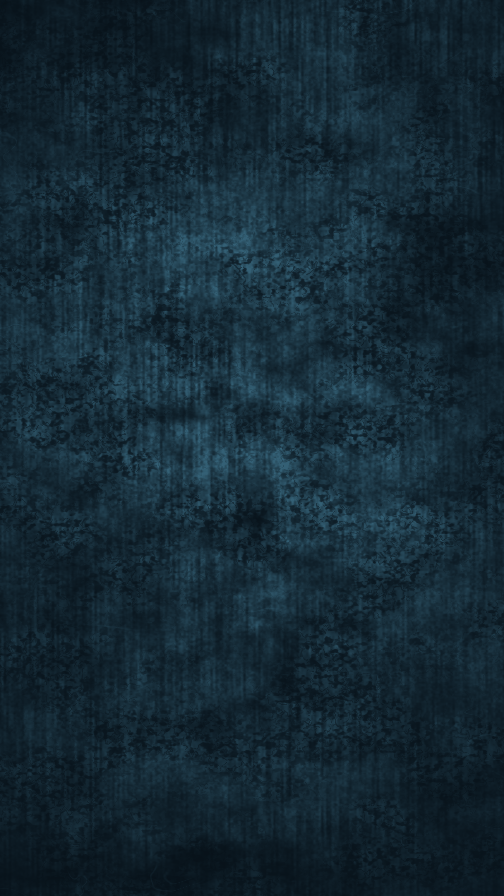
A Shadertoy shader for this texture:

```glsl
const vec3 DEEP_NAVY = vec3(0.030, 0.072, 0.103);
const vec3 WORN_TEAL = vec3(0.180, 0.336, 0.412);

float hash(vec2 cell) {
    vec3 h = fract(cell.xyx * vec3(0.1031, 0.1030, 0.0973));
    h += dot(h, h.yzx + 33.33);
    return fract((h.x + h.y) * h.z);
}

float noise(vec2 p) {
    vec2 cell = floor(p);
    vec2 f = fract(p);
    f = f * f * (3.0 - 2.0 * f);
    float low = mix(hash(cell), hash(cell + vec2(1, 0)), f.x);
    float high = mix(hash(cell + vec2(0, 1)), hash(cell + vec2(1, 1)), f.x);
    return mix(low, high, f.y);
}

float fbm(vec2 p, int octaves) {
    float sum = 0.0, total = 0.0, weight = 0.5;
    for (int i = 0; i < octaves; i++) {
        sum += weight * noise(p);
        total += weight;
        weight *= 0.55;
        p = mat2(1.6, 1.2, -1.2, 1.6) * p + 17.3;
    }
    return sum / total;
}

// Soft elliptical light that fades to the edges
float glow(vec2 uv, vec2 centre, vec2 falloff) {
    vec2 q = (uv - centre) * falloff;
    return exp(-dot(q, q));
}

// Thin lines along the mid level of a warped noise field
float creases(vec2 p, float scale, float width) {
    vec2 warp = vec2(noise(p * scale * 2.0), noise(p * scale * 2.0 + 41.0));
    float level = fbm(p * scale + warp * 0.7, 3);
    return 1.0 - smoothstep(0.0, width, abs(level - 0.5));
}

// Small dark pits and wrinkles, gathered in worn patches
float pitting(vec2 p) {
    float patches = smoothstep(0.34, 0.66, fbm(p * vec2(8.0, 13.0) + 60.0, 5));
    float pits = smoothstep(0.42, 0.74, fbm(p * vec2(105.0, 140.0), 2));
    float wrinkles = creases(p + 5.0, 58.0, 0.07);
    return max(pits, 0.7 * wrinkles) * mix(0.3, 1.0, patches);
}

// Fine vertical threads of uneven length, centred on zero
float threads(vec2 p) {
    float fine = noise(vec2(p.x * 200.0, p.y * 14.0)) - 0.5;
    float broad = noise(vec2(p.x * 85.0 + 9.0, p.y * 4.0)) - 0.5;
    float strength = 0.5 + noise(p * vec2(5.0, 4.0) + 80.0);
    return (fine + 0.3 * broad) * strength;
}

void mainImage(out vec4 fragColor, in vec2 fragCoord) {
    vec2 uv = fragCoord / iResolution.xy;
    vec2 p = fragCoord / iResolution.x;

    // Broad light and cloudy stains
    float tone = 0.06 + 0.49 * glow(uv, vec2(0.50, 0.55), vec2(1.55, 2.0));
    tone += 0.20 * glow(uv, vec2(0.52, 0.48), vec2(3.6, 5.5));
    float clouds = fbm(p * vec2(3.2, 4.6) + 23.0, 4) - 0.5;
    float blotches = fbm(p * vec2(14.0, 24.0) + 7.0, 5) - 0.5;
    tone *= max(0.15, 1.0 + 1.6 * clouds + 1.4 * blotches);

    // Worn surface, weave and grain
    float grain = noise(p * 210.0 + 31.0) - 0.5;
    tone *= 1.0 - 0.72 * pitting(p);
    tone *= 1.0 + 0.75 * threads(p) + 0.45 * grain;

    // Sparse pale creases, lying mostly flat
    float creaseArea = smoothstep(0.52, 0.68, fbm(p * vec2(4.0, 9.0) + 90.0, 3));
    tone += 0.10 * creaseArea * creases(p * vec2(0.7, 1.3), 11.0, 0.018);

    // Wider tonal range around the middle shade
    tone = 0.31 + 1.14 * (tone - 0.29);
    fragColor = vec4(mix(DEEP_NAVY, WORN_TEAL, clamp(tone, 0.0, 1.15)), 1.0);
}
```
